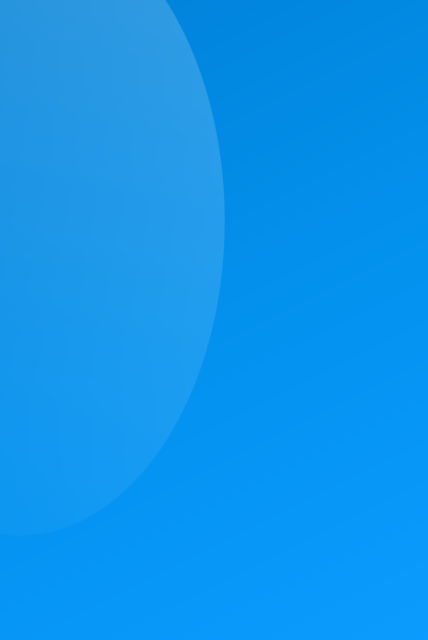
Reproduce this background procedurally as a WebGL 2 fragment shader.

```glsl
#version 300 es
precision highp float;

uniform vec2 u_resolution;
out vec4 fragColor;

const vec3 DEEP_BLUE = vec3(0.0, 0.505, 0.845);
const vec3 MID_BLUE = vec3(0.012, 0.568, 0.93);
const vec3 BRIGHT_BLUE = vec3(0.04, 0.61, 0.995);

// Three-stop blend with the middle colour at t = 0.5
vec3 threeStop(vec3 start, vec3 middle, vec3 end, float t) {
    vec3 lower = mix(start, middle, clamp(t * 2.0, 0.0, 1.0));
    return mix(lower, end, clamp(t * 2.0 - 1.0, 0.0, 1.0));
}

// Approximate signed distance to an ellipse, negative inside
float ellipseDistance(vec2 p, vec2 center, vec2 radii) {
    vec2 q = (p - center) / radii;
    float len = length(q);
    float slope = length(q / radii) / max(len, 0.001);
    return (len - 1.0) / max(slope, 0.001);
}

// Smooth coverage across a thin edge
float coverage(float dist, float softness) {
    return 1.0 - smoothstep(-softness, softness, dist);
}

void main() {
    vec2 uv = gl_FragCoord.xy / u_resolution;

    // Diagonal gradient, dark at the top left and bright at the bottom right
    float slant = dot(vec2(uv.x, 1.0 - uv.y), vec2(0.25, 0.75));
    vec3 color = threeStop(DEEP_BLUE, MID_BLUE, BRIGHT_BLUE, slant);

    // Translucent ellipse, fading toward its lower left
    float dist = ellipseDistance(uv, vec2(0.043, 0.655), vec2(0.482, 0.492));
    float veil = 0.003 + dot(uv, vec2(0.075, 0.15));
    float softness = 0.9 / min(u_resolution.x, u_resolution.y);
    color = mix(color, vec3(1.0), veil * coverage(dist, softness));

    fragColor = vec4(color, 1.0);
}
```
